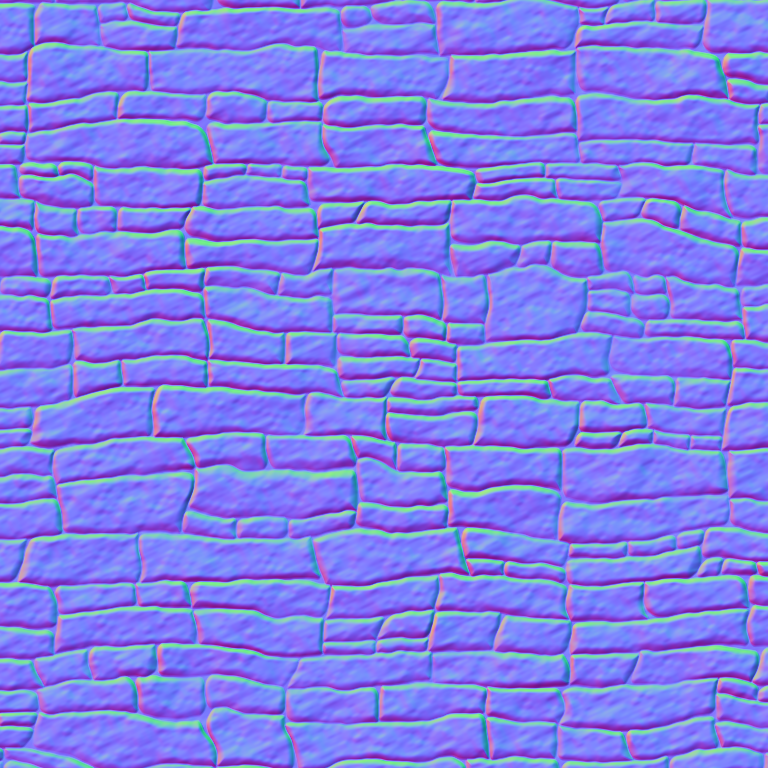
Give the GLSL for this texture map, as a three.js fragment shader.

```glsl
// Tangent-space normal map of a dry stone wall with rough, uneven courses.
varying vec2 vUv;

float hash(vec2 p) {
  vec3 q = fract(p.xyx * 0.1031);
  q += dot(q, q.yzx + 33.33);
  return fract((q.x + q.y) * q.z);
}

float noise(vec2 p) {
  vec2 i = floor(p), f = fract(p);
  f = f * f * f * (f * (f * 6.0 - 15.0) + 10.0);
  return mix(mix(hash(i), hash(i + vec2(1.0, 0.0)), f.x),
             mix(hash(i + vec2(0.0, 1.0)), hash(i + 1.0), f.x), f.y) - 0.5;
}

// Position of the i-th uneven division line
float line(float i, float seed) {
  return i + 0.5 * hash(vec2(i + 20.0, seed));
}

// Index of the uneven division that holds x
float slot(float x, float seed) {
  float i = floor(x);
  return x < line(i, seed) ? i - 1.0 : i;
}

// Finds the stone around p: courses, then blocks, then random splits
float findStone(vec2 p, out vec2 lo, out vec2 hi) {
  float row = slot(p.y * 13.0, 7.0);
  float rowSeed = row * 3.7 + 60.0;
  float col = slot(p.x * 5.5, rowSeed);
  lo = vec2(line(col, rowSeed) / 5.5, line(row, 7.0) / 13.0);
  hi = vec2(line(col + 1.0, rowSeed) / 5.5, line(row + 1.0, 7.0) / 13.0);
  float seed = hash(vec2(col + 11.0, rowSeed)) * 90.0;

  for (int i = 0; i < 4; i++) {
    vec2 size = hi - lo;
    float r = hash(vec2(seed, 5.0));
    vec2 cut = mix(lo, hi, 0.33 + 0.34 * hash(vec2(seed, 17.0)));
    float side;
    if (size.x > size.y * (3.1 + 2.4 * r)) {
      side = step(cut.x, p.x);
      if (side > 0.5) lo.x = cut.x; else hi.x = cut.x;
    } else if (size.y > 0.042 + 0.04 * r) {
      side = step(cut.y, p.y);
      if (side > 0.5) lo.y = cut.y; else hi.y = cut.y;
    } else break;
    seed = hash(vec2(seed + 31.0 * side, 43.0)) * 90.0;
  }
  return seed;
}

float roundBox(vec2 p, vec2 halfSize, float r) {
  vec2 q = abs(p) - halfSize + r;
  return length(max(q, 0.0)) + min(max(q.x, q.y), 0.0) - r;
}

float height(vec2 uv) {
  // Wavy courses and ragged outlines
  vec2 p = uv;
  p.y += 0.036 * noise(uv * vec2(5.0, 7.0)) + 0.015 * noise(uv * vec2(13.0, 17.0) + 9.0)
       + 0.006 * noise(uv * 31.0 + 3.0) + 0.0025 * noise(uv * 75.0);
  p.x += 0.026 * noise(uv * 13.0 + 40.0) + 0.006 * noise(uv * 38.0 + 70.0);

  vec2 lo, hi;
  float seed = findStone(p, lo, hi);
  vec2 tilt = vec2(hash(vec2(seed, 61.0)), hash(vec2(seed, 73.0))) - 0.5;

  // Slightly skewed stone, kept inside its own box
  vec2 halfSize = 0.5 * (hi - lo);
  vec2 q = p - 0.5 * (lo + hi);
  vec2 skewed = q + q.yx * tilt * vec2(0.4, 0.1);
  float radius = min(0.003 + 0.009 * hash(vec2(seed, 83.0)), halfSize.y * 0.8);
  float d = max(roundBox(skewed, halfSize, radius), roundBox(q, halfSize, 0.002));

  // Rounded bevel, wider along the underside
  float bevel = mix(0.0105, 0.007, smoothstep(-0.008, 0.008, q.y));
  float t = clamp(-d / bevel, 0.0, 1.0);
  float face = 1.0 - (1.0 - t) * (1.0 - t);
  float depth = 0.0056 * (1.0 + 0.9 * noise(uv * 16.0 + 25.0));

  // Chiselled surface with slanted grain
  vec2 g = vec2(uv.x * 0.65 + uv.y * 0.3, uv.y - uv.x * 0.45);
  float grain = 0.0026 * noise(g * 38.0 + 13.0) + 0.0022 * noise(g * 75.0 + 5.0)
              + 0.0012 * noise(g * 140.0 + 31.0);
  return face * (depth + dot(q, tilt) * 0.05) + grain * (0.5 + 0.5 * face);
}

void main() {
  vec2 e = vec2(0.0019, 0.0);
  vec2 slope = vec2(height(vUv + e.xy) - height(vUv - e.xy),
                    height(vUv - e.yx) - height(vUv + e.yx)) / (2.0 * e.x);
  slope.x *= 0.75;
  vec2 n = slope * 1.1 / sqrt(1.0 + 1.21 * dot(slope, slope));
  float z = max(1.0 - 1.3 * dot(n, n), 0.08);
  gl_FragColor = vec4(0.5 + 0.5 * vec3(n, z), 1.0);
}
```
